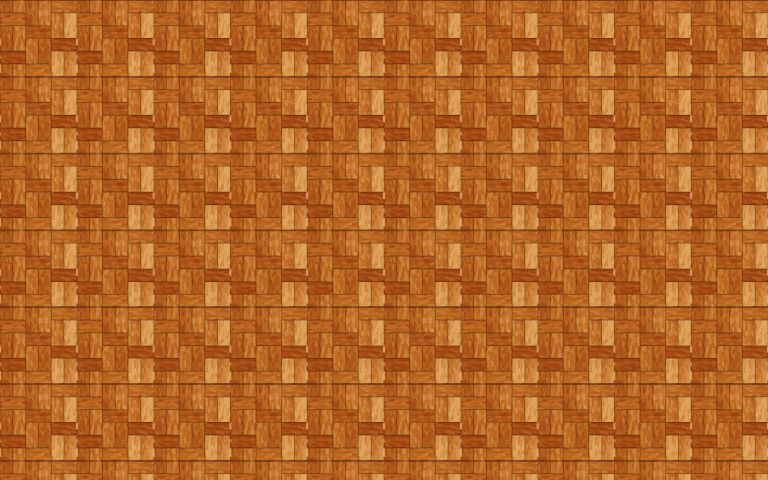
A Shadertoy shader for this texture:

```glsl
// Warm wooden parquet: staggered crosswise planks in repeating square panels.

#define PANELS_ACROSS 10.0
#define GRAIN_DEPTH 0.10
#define FLECK_DEPTH 0.34
#define JOINT_WIDTH 0.05
#define JOINT_DEPTH 0.24
#define SEAM_WIDTH 0.075
#define DARK_WOOD vec3(0.61, 0.26, 0.06)
#define MID_WOOD vec3(0.75, 0.42, 0.14)
#define LIGHT_WOOD vec3(0.88, 0.64, 0.36)
#define SEAM_SHADOW vec3(0.42, 0.20, 0.07)
#define SEAM_GLINT vec3(0.93, 0.72, 0.50)

// Plank tones, dark to light: three columns of two units,
// each unit one lying plank followed by two standing planks.
const float PLANK_TONE[18] = float[18](
    0.40, 0.32, 0.50,  0.14, 0.25, 0.55,
    0.24, 0.56, 0.34,  0.50, 0.34, 0.60,
    0.08, 0.92, 0.62,  0.45, 0.58, 0.94);

float hash(vec2 p) {
    return fract(sin(dot(p, vec2(127.1, 311.7))) * 43758.5);
}

// Cellular noise: the random value owned by the nearest scattered point.
float flecks(vec2 p) {
    vec2 base = floor(p);
    float nearest = 9.0;
    float value = 0.0;
    for (int j = -1; j <= 1; j++) {
        for (int i = -1; i <= 1; i++) {
            vec2 cell = base + vec2(i, j);
            vec2 site = cell + vec2(hash(cell), hash(cell + 17.3));
            float d = distance(p, site);
            if (d < nearest) {
                nearest = d;
                value = hash(cell + 41.7);
            }
        }
    }
    return value;
}

// Layered sines running along the plank.
float grain(vec2 p, float seed) {
    float bend = sin(p.x * 2.3 + seed) + 0.5 * sin(p.x * 5.1 + seed * 2.0);
    return 0.6 * sin(p.y * 13.0 + bend + seed * 3.0)
         + 0.4 * sin(p.y * 24.0 - 1.6 * bend + seed * 5.0);
}

vec3 woodColor(float tone) {
    vec3 lower = mix(DARK_WOOD, MID_WOOD, clamp(tone * 2.0, 0.0, 1.0));
    return mix(lower, LIGHT_WOOD, clamp(tone * 2.0 - 1.0, 0.0, 1.0));
}

// Soft-edged line of the given half width at distance d.
float line(float d, float halfWidth, float pixel) {
    return 1.0 - smoothstep(halfWidth - pixel, halfWidth + pixel, d);
}

void mainImage(out vec4 fragColor, in vec2 fragCoord) {
    // Panels start at the top left; each is six plank widths square.
    vec2 fromTop = vec2(fragCoord.x, iResolution.y - fragCoord.y);
    vec2 cell = fract(fromTop * PANELS_ACROSS / iResolution.x) * 6.0;
    float pixel = 6.0 * PANELS_ACROSS / iResolution.x;

    // Columns two planks wide, each shifted down by one plank.
    float column = min(floor(cell.x / 2.0), 2.0);
    float x = cell.x - 2.0 * column;
    float y = mod(cell.y - column - 1.0, 6.0);
    float unit = min(floor(y / 3.0), 1.0);
    y -= 3.0 * unit;

    // Plank coordinates: x along the wood, y across it.
    bool lying = y < 1.0;
    float piece = lying ? 0.0 : 1.0 + min(floor(x), 1.0);
    vec2 plank = lying ? vec2(x, y) : vec2(y - 1.0, fract(x));
    float id = column * 6.0 + unit * 3.0 + piece;

    // Wood tone with grain, flecks and narrow strip variation.
    float strip = hash(vec2(id, floor(plank.y * 2.0))) - 0.5;
    float tone = PLANK_TONE[int(id)] + 0.14 * strip;
    tone += GRAIN_DEPTH * grain(plank, id * 1.7);
    tone += FLECK_DEPTH * (flecks(plank * vec2(2.5, 5.0) + id * 11.0) - 0.5);
    vec3 color = woodColor(tone);

    // Thin joints between planks.
    vec2 toEdge = min(plank, vec2(2.0, 1.0) - plank);
    float joint = line(min(toEdge.x, toEdge.y), JOINT_WIDTH, 0.5 * pixel);
    color *= 1.0 - JOINT_DEPTH * joint;

    // Worn panel seams: shaded across, pale and broken down the sides.
    vec2 toSeam = min(cell, 6.0 - cell);
    float wearAcross = 0.65 + 0.25 * sin(cell.x * 4.7) * sin(cell.x * 2.1 + 1.0);
    float wearDown = smoothstep(-0.5, 0.8, sin(cell.y * 6.1) + sin(cell.y * 2.7));
    wearDown *= mix(0.15, 0.75, smoothstep(2.8, 3.2, cell.y));
    color = mix(color, SEAM_GLINT, wearDown * line(toSeam.x, SEAM_WIDTH, 0.5 * pixel));
    color = mix(color, SEAM_SHADOW, wearAcross * line(toSeam.y, SEAM_WIDTH, 0.5 * pixel));

    fragColor = vec4(color, 1.0);
}
```
